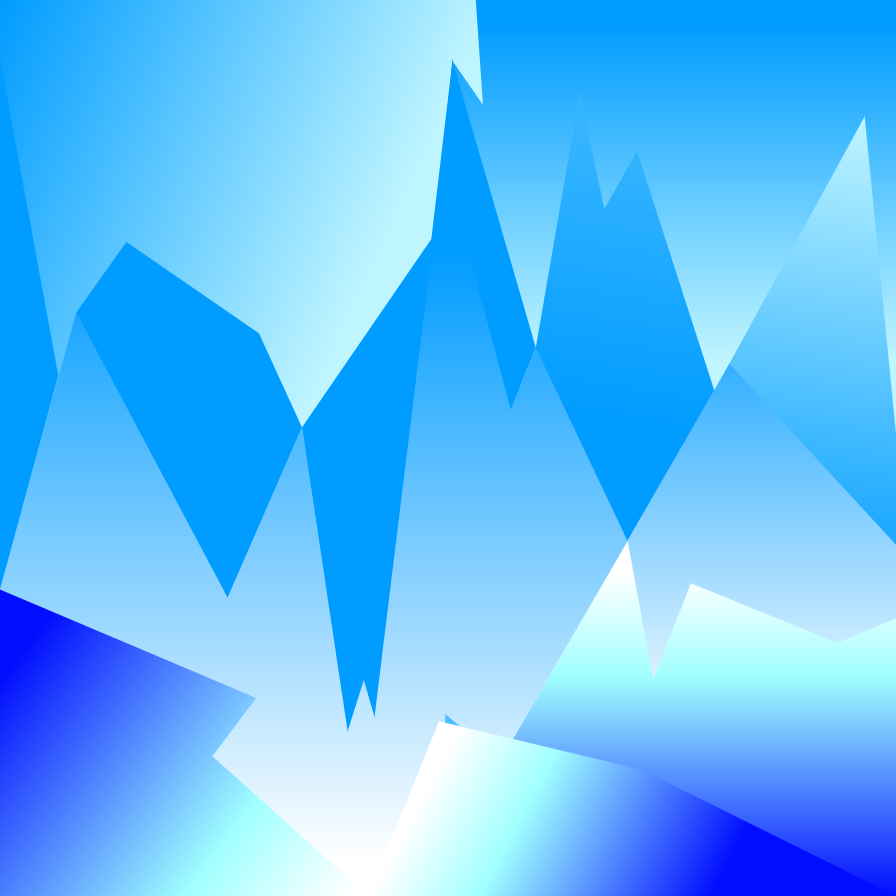
Give the GLSL for this background, as a Shadertoy shader.

```glsl
const vec3 AZURE = vec3(0.00, 0.61, 1.00);
const vec3 FROST = vec3(0.75, 0.96, 1.00);
const vec3 CYAN  = vec3(0.63, 1.00, 1.00);
const vec3 DEEP  = vec3(0.00, 0.05, 1.00);
const vec3 WHITE = vec3(1.0);
const float CYAN_STOP = 0.32;    // place of cyan on the white-to-deep ramp
const float SPIRE_TINT = 0.27;   // lightening at the top of the twin spire
const float SLOPE_SHADE = 0.85;  // darkening at the foot of the pale slope
const float BODY_FLOOR = 0.27;   // below this height the ice body is solid

// Signed distance to the line a-b, negative on its right-hand side
float side(vec2 p, vec2 a, vec2 b) {
    vec2 e = b - a, v = p - a;
    return (e.x * v.y - e.y * v.x) / length(e);
}

// Convex corner a-b-c, walked clockwise
float ridge(vec2 p, vec2 a, vec2 b, vec2 c) {
    return max(side(p, a, b), side(p, b, c));
}

// Reflex corner a-b-c, walked clockwise
float valley(vec2 p, vec2 a, vec2 b, vec2 c) {
    return min(side(p, a, b), side(p, b, c));
}

// Linear gradient position from a to b
float ramp(vec2 p, vec2 a, vec2 b) {
    return clamp(dot(p - a, b - a) / dot(b - a, b - a), 0.0, 1.0);
}

vec3 iceRamp(float t) {
    vec3 pale = mix(WHITE, CYAN, min(t / CYAN_STOP, 1.0));
    return mix(pale, DEEP, max((t - CYAN_STOP) / (1.0 - CYAN_STOP), 0.0));
}

void paint(inout vec3 color, vec3 ink, float dist) {
    float pixel = 1.0 / min(iResolution.x, iResolution.y);
    color = mix(color, ink, clamp(0.5 - dist / pixel, 0.0, 1.0));
}

void mainImage(out vec4 fragColor, in vec2 fragCoord) {
    vec2 p = fragCoord / iResolution.xy;

    // Right sky, then the left sky with its hooked edge
    vec3 color = mix(AZURE, FROST, ramp(p, vec2(0.0, 0.974), vec2(0.0, 0.60)));
    float leftSky = max(side(p, vec2(0.531, 1.0), vec2(0.539, 0.883)),
        valley(p, vec2(0.539, 0.883), vec2(0.505, 0.932), vec2(0.484, 0.737)));
    paint(color, mix(AZURE, FROST, ramp(p, vec2(0.0, 1.0), vec2(0.457, 0.787))), leftSky);

    // Twin spire
    float spire = max(side(p, vec2(0.598, 0.612), vec2(0.647, 0.896)),
                      side(p, vec2(0.711, 0.831), vec2(0.796, 0.568)));
    spire = max(spire, valley(p, vec2(0.647, 0.896), vec2(0.6745, 0.767), vec2(0.711, 0.831)));
    float spireLight = SPIRE_TINT * ramp(p, vec2(0.67, 0.53), vec2(0.72, 0.83));
    paint(color, mix(AZURE, FROST, spireLight), spire);

    // Pale slope at the right and dark sliver at the left
    float slopeShade = SLOPE_SHADE * ramp(p, vec2(0.965, 0.87), vec2(0.90, 0.42));
    paint(color, mix(FROST, AZURE, slopeShade),
        ridge(p, vec2(0.814, 0.594), vec2(0.965, 0.870), vec2(1.0, 0.516)));
    paint(color, AZURE, ridge(p, vec2(0.0, 0.935), vec2(0.065, 0.581), vec2(0.0, 0.342)));

    // Ice body: overlapping peaks over a solid floor
    float body = p.y - BODY_FLOOR;
    body = min(body, ridge(p, vec2(0.0, 0.342), vec2(0.085, 0.651), vec2(0.254, 0.333)));
    body = min(body, ridge(p, vec2(0.254, 0.333), vec2(0.337, 0.523), vec2(0.388, 0.184)));
    body = min(body, ridge(p, vec2(0.418, 0.200), vec2(0.505, 0.932), vec2(0.586, 0.543)));
    body = min(body, ridge(p, vec2(0.570, 0.543), vec2(0.598, 0.612), vec2(0.7005, 0.396)));
    paint(color, mix(AZURE, WHITE, ramp(p, vec2(0.0, 0.72), vec2(0.0, 0.04))), body);

    // Dark facets: left block, hanging fang, central blade
    float block = max(ridge(p, vec2(0.085, 0.651), vec2(0.141, 0.730), vec2(0.289, 0.628)),
                      ridge(p, vec2(0.289, 0.628), vec2(0.337, 0.523), vec2(0.254, 0.333)));
    block = max(block, side(p, vec2(0.254, 0.333), vec2(0.085, 0.651)));
    float fang = max(ridge(p, vec2(0.337, 0.523), vec2(0.484, 0.737), vec2(0.418, 0.200)),
                     side(p, vec2(0.388, 0.184), vec2(0.337, 0.523)));
    fang = max(fang, valley(p, vec2(0.418, 0.200), vec2(0.406, 0.241), vec2(0.388, 0.184)));
    float blade = max(ridge(p, vec2(0.495, 0.824), vec2(0.505, 0.932), vec2(0.598, 0.612)),
                      ridge(p, vec2(0.598, 0.612), vec2(0.570, 0.543), vec2(0.495, 0.824)));
    paint(color, AZURE, min(block, min(fang, blade)));

    // Right hill
    paint(color, mix(AZURE, WHITE, ramp(p, vec2(0.0, 0.70), vec2(0.0, 0.17))),
        ridge(p, vec2(0.573, 0.176), vec2(0.814, 0.594), vec2(1.0, 0.392)));

    // Cyan crag with its notch
    float crag = max(side(p, vec2(0.729, 0.242), vec2(0.771, 0.349)),
        valley(p, vec2(0.771, 0.349), vec2(0.935, 0.2825), vec2(1.0, 0.310)));
    crag = min(crag, ridge(p, vec2(0.573, 0.176), vec2(0.7005, 0.396), vec2(0.729, 0.242)));
    paint(color, iceRamp(ramp(p, vec2(0.0, 0.36), vec2(0.0))), crag);

    // Small chip behind the foreground
    paint(color, mix(AZURE, FROST, 0.4),
        ridge(p, vec2(0.495, 0.10), vec2(0.497, 0.203), vec2(0.515, 0.188)));

    // Foreground floes
    float rightFloe = max(ridge(p, vec2(0.411, 0.0), vec2(0.490, 0.195), vec2(0.716, 0.141)),
                          side(p, vec2(0.716, 0.141), vec2(1.0, 0.0)));
    paint(color, iceRamp(ramp(p, vec2(0.470, 0.108), vec2(0.768, -0.051))), rightFloe);
    float leftFloe = max(side(p, vec2(0.0, 0.342), vec2(0.286, 0.221)),
        valley(p, vec2(0.286, 0.221), vec2(0.237, 0.156), vec2(0.411, 0.0)));
    paint(color, iceRamp(ramp(p, vec2(0.411, 0.03), vec2(0.046, 0.304))), leftFloe);

    fragColor = vec4(color, 1.0);
}
```
